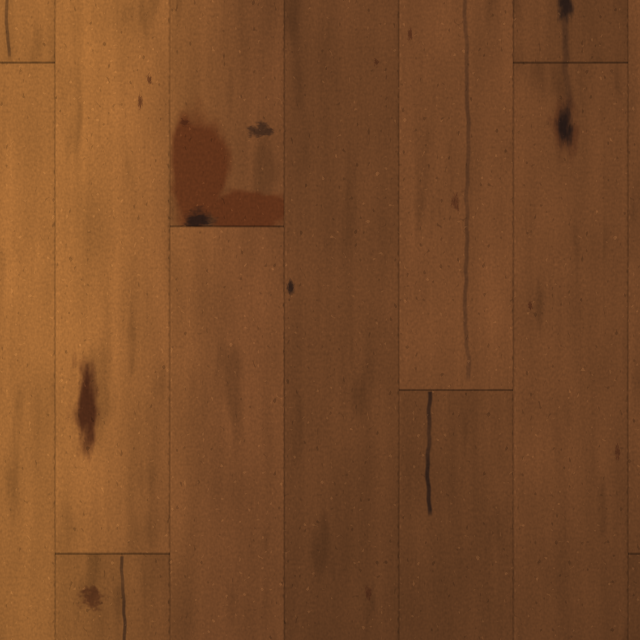
A WebGL 1 fragment shader for this texture:

```glsl
precision highp float;
uniform vec2 u_resolution;

const float PLANK_WIDTH = 0.179;
const float PLANK_LENGTH = 1.278;
const vec3 HONEY = vec3(0.625, 0.405, 0.205);
const vec3 WALNUT = vec3(0.452, 0.280, 0.160);
const vec3 HEARTWOOD = vec3(0.365, 0.185, 0.095);
const vec3 KNOT_BROWN = vec3(0.25, 0.125, 0.075);
const vec3 CHAR = vec3(0.14, 0.095, 0.08);

vec2 hash2(vec2 p) {
  vec2 k = vec2(dot(p, vec2(127.1, 311.7)), dot(p, vec2(269.5, 183.3)));
  return fract(sin(k) * 43758.55);
}

// Gradient noise, roughly -0.7 to 0.7
float corner(vec2 cell, vec2 offset, vec2 f) {
  return dot(hash2(cell + offset) * 2.0 - 1.0, f - offset);
}

float noise(vec2 p) {
  vec2 i = floor(p);
  vec2 f = fract(p);
  vec2 u = f * f * f * (f * (f * 6.0 - 15.0) + 10.0);
  float low = mix(corner(i, vec2(0.0), f), corner(i, vec2(1.0, 0.0), f), u.x);
  float high = mix(corner(i, vec2(0.0, 1.0), f), corner(i, vec2(1.0), f), u.x);
  return mix(low, high, u.y);
}

float fbm(vec2 p) {
  float sum = 0.0;
  float amp = 1.0;
  for (int i = 0; i < 3; i++) {
    sum += amp * noise(p);
    p = p * 2.03 + 17.3;
    amp *= 0.5;
  }
  return sum;
}

// Soft ragged ellipse
float blot(vec2 p, vec2 center, vec2 radius, float ragged) {
  vec2 q = (p - center) / radius;
  vec2 warp = vec2(fbm(q * 1.4 + center * 90.0), fbm(q * 1.4 + center * 70.0 + 40.0));
  return 1.0 - smoothstep(0.25, 1.0, length(q + warp * ragged));
}

// Wandering vertical split between two heights
float crack(vec2 p, float x, float bottom, float top, float width) {
  float bend = 0.012 * noise(vec2(x * 50.0, p.y * 9.0)) + 0.004 * noise(vec2(x * 80.0, p.y * 40.0));
  float span = smoothstep(bottom, bottom + 0.015, p.y) * (1.0 - smoothstep(top - 0.004, top, p.y));
  float fade = 0.75 + 0.6 * noise(vec2(x * 30.0, p.y * 14.0));
  return span * fade * (1.0 - smoothstep(0.2 * width, width, abs(p.x - x - bend)));
}

float line(float d, float width) {
  return 1.0 - smoothstep(0.0, width, abs(d));
}

void main() {
  vec2 p = gl_FragCoord.xy / u_resolution;

  // Staggered plank layout
  float across = (p.x - 0.086) / PLANK_WIDTH + 1.0;
  float column = floor(across);
  float stagger = 0.902 - 0.2557 * mod(column * 3.0, 5.0);
  float row = floor((p.y - stagger) / PLANK_LENGTH);
  float tone = fract(0.55 * column - 0.4 * row + 0.41);
  float sideGap = (across - floor(across + 0.5)) * PLANK_WIDTH;
  float endGap = p.y - stagger;

  // Warm light from the left, shade toward the bottom
  float shade = smoothstep(0.08, 0.42, p.x + 0.09 * (0.6 - p.y));
  vec3 color = mix(HONEY, WALNUT, shade);
  color *= 0.9 + 0.15 * tone;
  color *= 1.0 - 0.10 * smoothstep(0.5, 0.0, p.y) - 0.06 * smoothstep(0.75, 1.0, p.x);

  // Broad clouds and lengthwise figure
  vec2 local = p + vec2(column * 3.7, row * 5.3 + column * 1.9);
  color *= 1.0 + 0.10 * fbm(local * vec2(9.0, 5.0));
  color *= 1.0 + 0.09 * fbm(local * vec2(38.0, 3.0));
  float streak = smoothstep(0.15, 0.6, fbm(local * vec2(24.0, 5.0) + 31.0));
  color *= 1.0 - 0.13 * streak;

  // Reddish heartwood at the end of one plank
  float plank = step(1.5, column) * step(column, 2.5) * smoothstep(-0.001, 0.001, endGap);
  float heart = max(blot(p, vec2(0.305, 0.735), vec2(0.062, 0.125), 0.35),
                    blot(p, vec2(0.385, 0.668), vec2(0.085, 0.042), 0.35));
  color = mix(color, HEARTWOOD, 0.85 * plank * smoothstep(0.0, 0.5, heart));
  color = mix(color, CHAR, 0.85 * plank * blot(p, vec2(0.312, 0.658), vec2(0.029, 0.019), 0.7));
  color = mix(color, CHAR, 0.55 * blot(p, vec2(0.406, 0.796), vec2(0.022, 0.015), 0.9));

  // Large knots with stained halos
  color = mix(color, KNOT_BROWN, 0.85 * blot(p, vec2(0.135, 0.362), vec2(0.027, 0.085), 0.6));
  color = mix(color, KNOT_BROWN, 0.5 * blot(p, vec2(0.882, 0.802), vec2(0.027, 0.065), 0.6));
  color = mix(color, CHAR, 0.95 * blot(p, vec2(0.882, 0.802), vec2(0.016, 0.042), 0.5));
  color = mix(color, CHAR, 0.85 * blot(p, vec2(0.884, 0.995), vec2(0.016, 0.035), 0.5));
  color = mix(color, KNOT_BROWN, 0.6 * blot(p, vec2(0.143, 0.066), vec2(0.023, 0.022), 0.9));
  color = mix(color, CHAR, 0.8 * blot(p, vec2(0.454, 0.551), vec2(0.008, 0.015), 0.4));

  // Scattered pin knots
  for (int i = 0; i < 9; i++) {
    vec2 spot = hash2(vec2(float(i) + 2.0, 7.0));
    vec2 size = vec2(0.006, 0.010) * (0.7 + hash2(spot * 31.0));
    color = mix(color, KNOT_BROWN, 0.55 * blot(p, spot, size, 0.7));
  }

  // Splits along the grain
  color = mix(color, CHAR, 0.40 * crack(p, 0.728, 0.40, 1.02, 0.005));
  color = mix(color, CHAR, 0.95 * crack(p, 0.672, 0.19, 0.39, 0.005));
  color = mix(color, CHAR, 0.65 * crack(p, 0.193, -0.05, 0.133, 0.004));
  color = mix(color, CHAR, 0.40 * crack(p, 0.885, 0.80, 1.02, 0.008));
  color = mix(color, CHAR, 0.45 * crack(p, 0.013, 0.905, 1.02, 0.004));

  // Fine grain, pores and pale flecks
  color *= 1.0 + 0.10 * noise(p * vec2(210.0, 180.0)) + 0.07 * noise(p * vec2(330.0, 250.0));
  color *= 1.0 - 0.16 * smoothstep(0.3, 0.55, noise(p * vec2(150.0, 95.0) + 9.0));
  color += vec3(0.07, 0.05, 0.03) * smoothstep(0.32, 0.55, noise(p * vec2(140.0, 120.0) + 55.0));

  // Rough side joints and thin end joints
  float rough = noise(vec2(column, p.y * 110.0));
  float joint = line(sideGap + 0.002 * rough, 0.0028);
  color *= 1.0 - joint * (0.15 + 0.2 * rough);
  color += vec3(0.045, 0.033, 0.022) * line(sideGap - 0.003, 0.002) * smoothstep(-0.1, 0.4, rough);
  color *= 1.0 - 0.32 * line(endGap + 0.0006 * rough, 0.003);

  gl_FragColor = vec4(color, 1.0);
}
```
